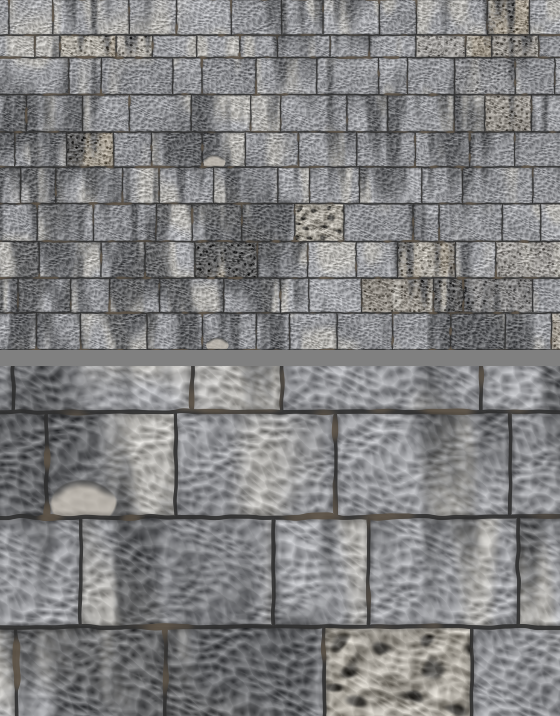
Top: the whole. Bottom: its middle third, enlarged.
Write a WebGL 1 fragment shader that draws this texture.

```glsl
precision highp float;
// Weathered wall of hand-chiselled grey blocks, ten courses high.
// Courses and joints come from jittered edges; cellular noise carves the
// faces, and vertically stretched noise lays the dark rain streaks.

#define COURSE_HEIGHT 0.1042
#define SHORT_COURSE 8.0
#define SHORTENING 0.04
#define BLOCKS 11.0
#define SHORT_BLOCKS 13.0
#define JOINT_JITTER 0.56
#define JOINT_WIDTH 0.0019
#define CHISEL_DEPTH 0.24
#define STAIN_LEVEL 0.52
#define BROKEN_BLOCK vec2(6.0, 3.0)

uniform vec2 u_resolution;

float hash(vec2 p) {
  vec3 q = fract(p.xyx * 0.1031);
  q += dot(q, q.yzx + 33.33);
  return fract((q.x + q.y) * q.z);
}

float noise(vec2 p) {
  vec2 i = floor(p), f = fract(p);
  f = f * f * (3.0 - 2.0 * f);
  return mix(mix(hash(i), hash(i + vec2(1.0, 0.0)), f.x),
             mix(hash(i + vec2(0.0, 1.0)), hash(i + 1.0), f.x), f.y);
}

// Distance to the nearest scattered cell centre
float cells(vec2 p) {
  vec2 i = floor(p), f = fract(p);
  float nearest = 2.0;
  for (int y = -1; y <= 1; y++)
    for (int x = -1; x <= 1; x++) {
      vec2 o = vec2(float(x), float(y));
      vec2 centre = o + vec2(hash(i + o), hash(i + o + 71.7));
      nearest = min(nearest, length(centre - f));
    }
  return nearest;
}

float chisel(vec2 p) {
  p.y += 0.3 * p.x + 0.004 * sin(p.x * 61.0 + 3.0 * sin(p.y * 37.0));
  return cells(p * vec2(78.0, 118.0));
}

float courseEdge(float i) {
  return i * COURSE_HEIGHT - SHORTENING * step(SHORT_COURSE + 0.5, i)
       + 0.006 * (hash(vec2(i, 4.7)) - 0.5) * step(0.5, i);
}

float blockEdge(float k, float row) {
  return k + JOINT_JITTER * (hash(vec2(k + 5.0, row * 7.0 + 2.0)) - 0.5);
}

void main() {
  vec2 p = gl_FragCoord.xy / u_resolution.y;
  float px = 1.0 / u_resolution.y;
  vec2 wobbled = p + 0.0022 * (vec2(noise(p * 65.0), noise(p * 65.0 + 31.0)) - 0.5);

  // Course and block under this point
  float row = 0.0;
  for (int i = 1; i < 10; i++) row += step(courseEdge(float(i)), wobbled.y);
  float isShort = 1.0 - step(0.5, abs(row - SHORT_COURSE));
  float unit = 1.6 / mix(BLOCKS, SHORT_BLOCKS, isShort);
  float along = wobbled.x / unit + hash(vec2(row, 9.3));
  float col = floor(along);
  col += step(blockEdge(col + 1.0, row), along) - step(along, blockEdge(col, row));
  vec2 size = vec2((blockEdge(col + 1.0, row) - blockEdge(col, row)) * unit,
                   courseEdge(row + 1.0) - courseEdge(row));
  vec2 local = vec2((along - blockEdge(col, row)) * unit, wobbled.y - courseEdge(row));
  vec2 block = vec2(col, row);
  float tone = hash(block + 13.0), kind = hash(block + 47.0);

  // Block colour: cool grey, a few warm, with pale patches
  float warm = smoothstep(0.82, 0.95, kind);
  vec3 color = mix(vec3(0.60, 0.605, 0.62), vec3(0.64, 0.61, 0.56), warm);
  color += 0.10 * (tone - 0.5) + 0.10 * (noise(p * 17.0) - 0.5);
  float pale = noise(vec2(p.x * 19.0 + kind * 5.0, p.y * 7.0)) + 0.3 * (tone - 0.5);
  color = mix(color, vec3(0.73, 0.72, 0.695), 0.75 * smoothstep(0.58, 0.85, pale));

  // Rain streaks, heavier low on the wall and near block tops
  float height = chisel(p);
  float streak = 0.6 * noise(vec2(p.x * 15.0 + tone * 1.2, p.y * 3.2))
               + 0.4 * noise(vec2(p.x * 52.0, p.y * 8.0 + kind * 3.0));
  streak += 0.20 * (0.55 - p.y) + 0.16 * (tone - 0.5)
          + 0.10 * (local.y / size.y - 0.5) + 0.12 * (height - 0.45);
  float stain = smoothstep(STAIN_LEVEL, STAIN_LEVEL + 0.25, streak);
  color = mix(color, vec3(0.33, 0.335, 0.345), 0.82 * stain);

  // Chiselled relief lit from the upper left, grain and pits
  float lit = height - chisel(p + vec2(-0.003, 0.0038));
  float relief = CHISEL_DEPTH * lit + 0.16 * (height - 0.46);
  relief += 0.09 * (noise(p * 230.0) - 0.5);
  float pitted = smoothstep(0.76, 0.9, kind);
  relief -= 0.22 * pitted * (1.0 - smoothstep(0.12, 0.3, cells(p * 58.0)));

  // Smooth scooped chips with a shaded upper lip
  float isChip = 1.0 - step(0.01, abs(col - 4.0 - row / 5.0));
  vec2 scoop = (local - vec2(0.28 * size.x, 0.013)) / vec2(0.033, 0.023);
  float rim = length(scoop);
  float chip = isChip * (1.0 - smoothstep(0.9, 1.0, rim));
  float lip = smoothstep(0.55, 0.95, rim) * smoothstep(0.0, 0.6, scoop.y);
  color = mix(color, mix(vec3(0.72, 0.70, 0.67), vec3(0.34), lip), chip);
  relief *= 1.0 - 0.8 * chip;

  // One broken face with deep hollows
  float broken = 1.0 - step(0.1, length(block - BROKEN_BLOCK));
  vec2 torn = p + 0.02 * vec2(noise(p * 40.0), noise(p * 40.0 + 9.0));
  float hollow = cells(torn * vec2(24.0, 38.0));
  float ledge = hollow - cells((torn + vec2(-0.006, 0.008)) * vec2(24.0, 38.0));
  vec3 fracture = vec3(0.64, 0.62, 0.58) + 0.4 * ledge;
  fracture *= mix(0.4, 1.0, smoothstep(0.12, 0.32, hollow));
  color = mix(color, fracture, 0.85 * broken) + relief;

  // Thin dark joints with earthy, crumbled stretches
  vec2 edge = min(local, size - local);
  float crumble = noise(p * 38.0 + 17.0);
  float gap = min(edge.x + 0.0003, edge.y) - 0.0016 * smoothstep(0.6, 0.95, crumble);
  color *= 1.0 - 0.16 * (1.0 - smoothstep(0.002, 0.007, gap));
  float joint = 1.0 - smoothstep(JOINT_WIDTH - 0.5 * px, JOINT_WIDTH + 0.7 * px, gap);
  vec3 mortar = mix(vec3(0.18, 0.18, 0.18), vec3(0.36, 0.32, 0.27), smoothstep(0.5, 0.9, crumble));
  gl_FragColor = vec4(mix(color, mortar, 0.9 * joint), 1.0);
}
```
